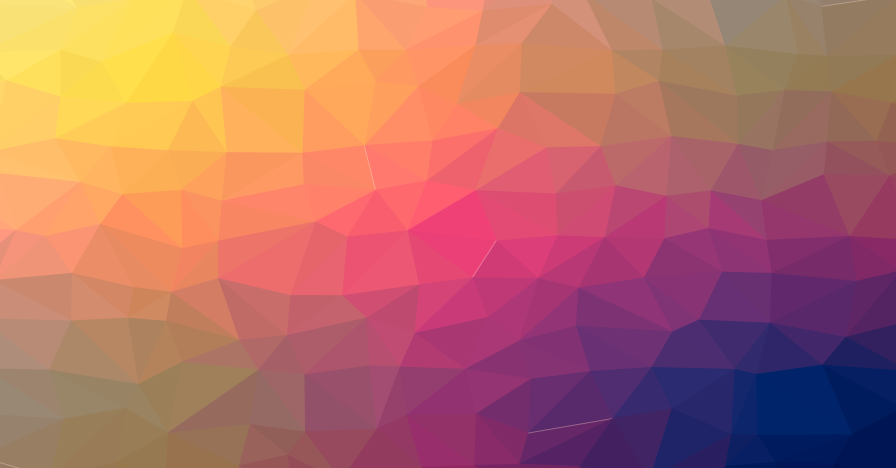
Write a WebGL 2 fragment shader that draws this background.

```glsl
#version 300 es
precision highp float;
// Low-poly mesh of flat triangles tinted by crossed yellow-pink-navy gradients.
uniform vec2 u_resolution;
out vec4 fragColor;

const vec2 GRID = vec2(15.0, 10.0);
const vec2 JITTER = vec2(0.72, 0.62);

float hash(vec2 p) {
  return fract(sin(dot(p, vec2(127.1, 311.7))) * 43758.5453);
}

float cross2(vec2 a, vec2 b) {
  return a.x * b.y - a.y * b.x;
}

float area(vec2 a, vec2 b, vec2 c) {
  return cross2(b - a, c - a);
}

// Moves from one colour to the next while t runs from start to end.
vec3 stop(vec3 base, vec3 next, float start, float end, float t) {
  return mix(base, next, clamp((t - start) / (end - start), 0.0, 1.0));
}

vec3 palette(float t) {
  vec3 c = vec3(1.0, 0.91, 0.50);
  c = stop(c, vec3(1.0, 0.85, 0.25), 0.00, 0.19, t);
  c = stop(c, vec3(1.0, 0.73, 0.34), 0.19, 0.26, t);
  c = stop(c, vec3(1.0, 0.52, 0.41), 0.26, 0.38, t);
  c = stop(c, vec3(1.0, 0.26, 0.47), 0.38, 0.50, t);
  c = stop(c, vec3(0.66, 0.21, 0.46), 0.50, 0.62, t);
  c = stop(c, vec3(0.33, 0.18, 0.44), 0.62, 0.75, t);
  c = stop(c, vec3(0.0, 0.15, 0.43), 0.75, 0.85, t);
  return stop(c, vec3(0.0, 0.06, 0.29), 0.85, 1.0, t);
}

// Averages the palette across the canvas with the palette down the canvas.
vec3 crossedGradient(vec2 uv) {
  vec3 gamma = vec3(1.3, 1.0, 1.2);
  vec3 across = pow(palette(uv.x), gamma);
  vec3 down = pow(palette(1.0 - uv.y), gamma);
  return pow(0.5 * (across + down), 1.0 / gamma);
}

// Jittered grid corner, in units of the canvas height.
vec2 corner(vec2 id, vec2 size) {
  vec2 offset = vec2(hash(id), hash(id + 41.3)) - 0.5;
  return (id + offset * JITTER) / GRID * size;
}

// Signed distance to the line through a and b, positive on its left.
float edge(vec2 p, vec2 a, vec2 b) {
  return cross2(b - a, p - a) / length(b - a);
}

// Colour in rgb and smooth coverage in w, with a rare pale seam.
vec4 triangle(vec2 p, vec2 a, vec2 b, vec2 c, vec2 size, float pixel) {
  float seam = edge(p, a, b);
  float inside = min(seam, min(edge(p, b, c), edge(p, c, a)));
  float cover = clamp(inside / pixel + 0.5, 0.0, 1.0);
  vec2 center = (a + b + c) / 3.0;
  vec2 seed = floor(center * 500.0);
  vec2 drift = vec2(hash(seed), hash(seed + 7.7)) - 0.5;
  vec3 colour = crossedGradient(center / size + drift * 0.05);
  colour *= 1.0 + 0.05 * (hash(seed + 3.1) - 0.5);
  float pale = step(0.975, hash(seed + 19.0));
  pale *= 1.0 - smoothstep(0.0, 0.0035, abs(seam));
  colour = mix(colour, vec3(1.0, 0.88, 0.82), 0.4 * pale);
  return vec4(colour * cover, cover);
}

// Splits a cell along the diagonal that gives the fuller triangles.
vec4 cell(vec2 p, vec2 id, vec2 size, float pixel) {
  vec2 a = corner(id, size);
  vec2 b = corner(id + vec2(1.0, 0.0), size);
  vec2 c = corner(id + vec2(1.0, 1.0), size);
  vec2 d = corner(id + vec2(0.0, 1.0), size);
  float rising = min(area(a, b, c), area(a, c, d));
  float falling = min(area(a, b, d), area(b, c, d));
  if (rising > falling) {
    return triangle(p, a, b, c, size, pixel) + triangle(p, c, d, a, size, pixel);
  }
  return triangle(p, a, b, d, size, pixel) + triangle(p, b, c, d, size, pixel);
}

void main() {
  vec2 size = vec2(u_resolution.x / u_resolution.y, 1.0);
  vec2 p = gl_FragCoord.xy / u_resolution.y;
  float pixel = 1.0 / u_resolution.y;
  vec2 home = floor(p / size * GRID);

  // Neighbouring cells may reach into this one.
  vec4 sum = vec4(0.0);
  for (int y = -1; y <= 1; y++) {
    for (int x = -1; x <= 1; x++) {
      sum += cell(p, home + vec2(x, y), size, pixel);
    }
  }
  fragColor = vec4(sum.rgb / max(sum.w, 0.001), 1.0);
}
```
